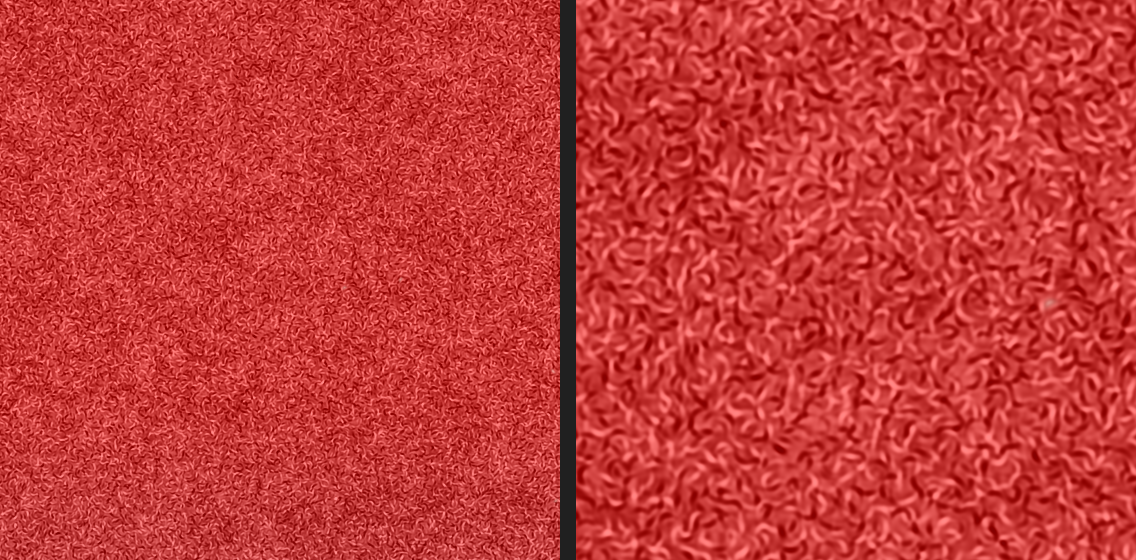
Left, the full canvas; right, a detail of the centre.
Write a Shadertoy shader that draws this texture.

```glsl
// Red cut-pile carpet: short curled fibres with soft, faint patches of wear.

vec3 hash3(vec2 p) {
    vec3 q = fract(p.xyx * vec3(0.1031, 0.1030, 0.0973));
    q += dot(q, q.yxz + 33.33);
    return fract((q.xxy + q.yzz) * q.zyx);
}

float valueNoise(vec2 p) {
    vec2 cell = floor(p);
    vec2 f = fract(p);
    f = f * f * (3.0 - 2.0 * f);
    float bottom = mix(hash3(cell).x, hash3(cell + vec2(1, 0)).x, f.x);
    float top = mix(hash3(cell + vec2(0, 1)).x, hash3(cell + vec2(1, 1)).x, f.x);
    return mix(bottom, top, f.y);
}

// Sum of bent, randomly turned fibres: x = light and shade, y = pale lint
vec2 fibres(vec2 p) {
    vec2 home = floor(p);
    vec2 total = vec2(0.0);
    for (int j = -2; j <= 2; j++) {
        for (int i = -2; i <= 2; i++) {
            vec2 cell = home + vec2(i, j);
            vec3 place = hash3(cell + 17.0);
            vec3 trait = hash3(cell + 371.0);
            vec2 d = p - cell - place.xy;
            float angle = 6.2832 * place.z;
            float c = cos(angle), s = sin(angle);
            d = vec2(c * d.x + s * d.y, c * d.y - s * d.x);
            d.y += (trait.y - 0.5) * 1.2 * d.x * d.x;
            float body = exp(-dot(d * d, vec2(2.8, 8.0)));
            // Opposite tone along both flanks sets each fibre apart
            float flanked = body * (1.0 - 10.0 * d.y * d.y);
            float tone = 2.0 * trait.x - 1.0;
            total.x += sign(tone) * sqrt(abs(tone)) * flanked;
            total.y += step(0.9993, trait.z) * body;
        }
    }
    return total;
}

void mainImage(out vec4 fragColor, in vec2 fragCoord) {
    vec2 uv = fragCoord / iResolution.y;

    // Fibres, fine fuzz, and faint patches at three larger scales
    vec2 pile = fibres(uv * 145.0);
    float shade = 3.1 * pile.x;
    shade += 1.7 * (valueNoise(uv * 250.0 + 9.0) - 0.5);
    shade += 0.8 * (valueNoise(uv * 60.0 + 40.0) - 0.5);
    shade += 0.5 * (valueNoise(uv * 19.0 + 80.0) - 0.5);
    shade += 0.3 * (valueNoise(uv * 5.0 + 120.0) - 0.5);

    // Compress the extremes so that tips and gaps keep their hue
    shade = 2.9 * tanh(shade / 2.7);

    // Deep red in the gaps, rosy on the fibre tips
    float red = 0.782 + 0.096 * shade;
    float green = 0.219 + 0.103 * shade + 0.005 * shade * shade;
    vec3 color = vec3(red, green, green - 0.008);

    // Slightly dusty lower edge and scattered pale lint
    float dust = smoothstep(0.35, 0.0, uv.y);
    color += dust * vec3(-0.03, 0.012, 0.02);
    color = mix(color, vec3(0.98, 0.74, 0.70), 0.7 * min(pile.y, 1.0));

    fragColor = vec4(clamp(color, 0.0, 1.0), 1.0);
}
```
